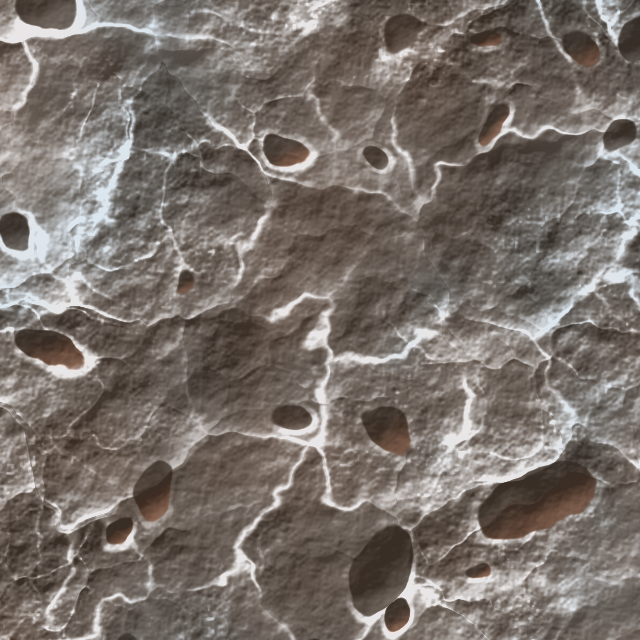
This texture is drawn by a Shadertoy shader. Its source:

```glsl
// Weathered, pitted rock: scalloped hollows, pale broken crests and dark cavities.
#define HOLLOW_SCALE 4.3
#define CHIP_SCALE 10.5
#define BIG_PIT_SCALE 2.7
#define SMALL_PIT_SCALE 6.5
#define BASE_TONE 0.43
#define LIGHT_GAIN 0.34
#define LIGHT_DIR vec2(-0.50, 0.86)
#define SHADOW vec3(0.22, 0.18, 0.15)
#define STONE vec3(0.47, 0.43, 0.40)
#define CREST vec3(0.91, 0.90, 0.90)
#define RUST vec3(1.22, 0.93, 0.78)
#define COOL vec3(0.94, 1.00, 1.04)

vec3 hash3(vec2 p) {
    vec3 q = fract(p.xyx * vec3(0.1031, 0.1030, 0.0973));
    q += dot(q, q.yzx + 33.33);
    return fract((q.xxy + q.yzz) * q.zyx);
}

float valueNoise(vec2 p) {
    vec2 i = floor(p), f = fract(p);
    f = f * f * (3.0 - 2.0 * f);
    vec2 e = vec2(0.0, 1.0);
    return mix(mix(hash3(i).x, hash3(i + e.yx).x, f.x),
               mix(hash3(i + e.xy).x, hash3(i + e.yy).x, f.x), f.y);
}

// Layered noise centred on zero
float layers(vec2 p, int octaves) {
    float sum = 0.0, amp = 0.5;
    for (int i = 0; i < octaves; i++) {
        sum += amp * (valueNoise(p) - 0.5);
        p = mat2(1.6, 1.2, -1.2, 1.6) * p + 17.3;
        amp *= 0.56;
    }
    return sum;
}

// Cellular noise: nearest distance, gap to the second nearest, cell random
vec3 cells(vec2 p) {
    vec2 base = floor(p);
    float near = 9.0, next = 9.0, id = 0.0;
    for (int y = -1; y <= 1; y++)
    for (int x = -1; x <= 1; x++) {
        vec2 c = base + vec2(x, y);
        vec3 r = hash3(c + 41.0);
        float d = length(c + r.xy - p);
        if (d < near) { next = near; near = d; id = r.z; }
        else next = min(next, d);
    }
    return vec3(near, next - near, id);
}

vec2 warp(vec2 p) {
    vec2 bend = 0.035 * sin(p.yx * vec2(9.0, 11.0) + 2.0 * sin(p * 5.0));
    return p + bend + 0.16 * vec2(layers(p * 7.0, 4), layers(p * 7.0 + 31.0, 4));
}

float relief(vec2 p) {
    vec2 w = warp(p);
    float hollow = cells(w * HOLLOW_SCALE).x;
    float chip = cells(w * CHIP_SCALE).x;
    return 0.42 * hollow * hollow / HOLLOW_SCALE
         + 0.30 * chip * chip / CHIP_SCALE
         + 0.10 * layers(p * 6.0, 6);
}

// Scattered oval pits: signed distance, side facing the light, pit random
vec3 pits(vec2 p, float scale, float density) {
    vec2 q = p * scale, base = floor(q);
    vec3 best = vec3(1.0, 0.0, 0.0);
    for (int y = -1; y <= 1; y++)
    for (int x = -1; x <= 1; x++) {
        vec2 c = base + vec2(x, y);
        vec3 r = hash3(c + scale * 13.0), s = hash3(c + scale * 29.0 + 7.0);
        if (r.z > density) continue;
        vec2 d = q - c - 0.2 - 0.6 * r.xy;
        float a = 6.283 * s.x, radius = mix(0.11, 0.27, s.y * s.y);
        vec2 o = mat2(cos(a), sin(a), -sin(a), cos(a)) * d;
        o.y *= 1.0 + 0.7 * s.z;
        float dist = (length(o) - radius) / scale;
        if (dist < best.x) best = vec3(dist, -dot(d, LIGHT_DIR) / radius, s.x);
    }
    return best;
}

void mainImage(out vec4 fragColor, in vec2 fragCoord) {
    vec2 p = fragCoord / iResolution.y + 3.0;
    vec2 w = warp(p), e = vec2(0.0025, 0.0);

    // Slanting light on the relief, softer in smooth patches
    float h = relief(p);
    vec2 slope = vec2(relief(p + e.xy), relief(p + e.yx)) - h;
    float lit = clamp(-dot(slope / e.x, LIGHT_DIR), -1.3, 1.5);
    float rough = smoothstep(-0.16, 0.14, layers(p * 4.0 + 5.0, 3));
    float patchTone = layers(p * 2.3 + 11.0, 3);
    vec3 hollow = cells(w * HOLLOW_SCALE), chip = cells(w * CHIP_SCALE);
    float tone = BASE_TONE + LIGHT_GAIN * lit * mix(0.6, 1.0, rough)
               + 0.65 * patchTone + 0.16 * (hollow.z - 0.5);

    // Pale crests, broken into stretches, with crusty flecks beside them
    float broken = smoothstep(-0.10, 0.16, layers(p * 8.0 + 23.0, 3));
    float crest = smoothstep(0.075, 0.0, hollow.y) * broken
                + 0.6 * smoothstep(0.11, 0.0, chip.y) * broken * rough;
    float fleck = smoothstep(0.62, 0.92, valueNoise(p * 150.0));
    tone += 0.52 * crest + 0.16 * exp(-7.0 * hollow.y)
          + 0.30 * fleck * rough * exp(-5.0 * chip.y)
          + 0.10 * rough * (valueNoise(p * 230.0) - 0.5);

    // Cavities with lit lower walls and bright lips
    vec2 ragged = mix(p, w, 0.45);
    vec3 pit = pits(ragged, BIG_PIT_SCALE, 0.42);
    vec3 small = pits(ragged, SMALL_PIT_SCALE, 0.38);
    if (small.x < pit.x) pit = small;
    float inside = smoothstep(0.003, -0.003, pit.x);
    float lip = smoothstep(0.013, 0.002, abs(pit.x - 0.005));
    tone += lip * (0.12 + 0.32 * smoothstep(-0.5, 0.8, pit.y)) * (0.4 + broken);
    float wall = 0.04 + 0.34 * smoothstep(-0.1, 0.9, pit.y) + 0.10 * lit;
    tone = mix(tone, wall, inside * 0.93);

    // Mineral colour
    tone = clamp(tone, 0.0, 1.0);
    vec3 color = mix(SHADOW, STONE, min(tone * 2.0, 1.0));
    color = mix(color, CREST, max(tone * 2.0 - 1.0, 0.0));
    float warmth = layers(p * 3.1 + 47.0, 3);
    color *= mix(vec3(1.0), COOL, smoothstep(0.0, 0.22, warmth));
    float stain = 0.25 * smoothstep(0.02, 0.25, -warmth) * (1.0 - tone);
    stain += inside * 0.7 * step(0.5, pit.z) * smoothstep(-0.4, 0.6, pit.y);
    color *= mix(vec3(1.0), RUST, min(stain, 1.0));
    fragColor = vec4(clamp(color, 0.0, 1.0), 1.0);
}
```
